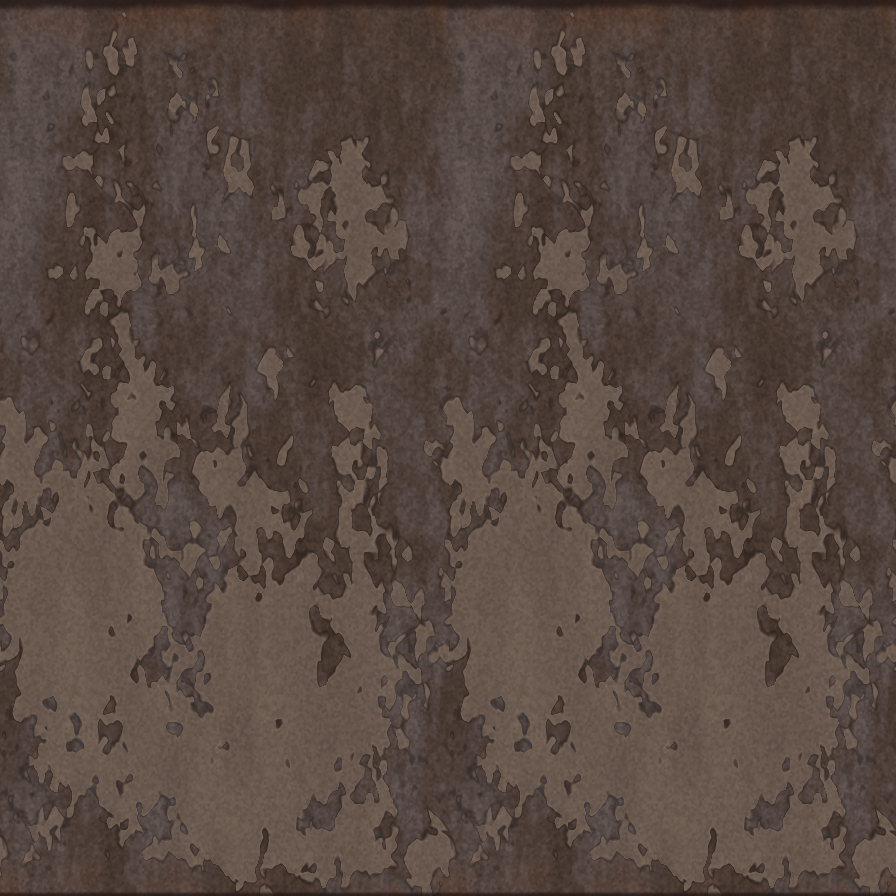
A WebGL 1 fragment shader for this texture:

```glsl
precision highp float;
// Weathered dark metal sheet with ragged flakes of tan paint, thicker toward the bottom.
uniform vec2 u_resolution;

#define PAINT vec3(0.412, 0.347, 0.306)
#define SLATE vec3(0.325, 0.280, 0.270)
#define UMBER vec3(0.302, 0.238, 0.205)
#define RUST vec3(0.350, 0.215, 0.140)
#define SOOT vec3(0.130, 0.085, 0.075)
#define TILE_WIDTH 0.5
#define FLAKE_FREQ vec2(8.0, 5.0)
#define FLAKE_GAIN 0.95
#define COVER_LOW 0.060
#define COVER_HIGH -0.180
#define EDGE_SOFT 0.012
#define GRAIN 0.105

const float TAU = 6.2831853;

vec3 hash3(vec2 p) {
  vec3 q = fract(p.xyx * vec3(0.1031, 0.1030, 0.0973));
  q += dot(q, q.yzx + 33.33);
  return fract((q.xxy + q.yzz) * q.zyx);
}

// Cellular noise, repeating per tile: each cell's value blended by nearness.
float cells(vec2 uv, vec2 freq, float seed) {
  vec2 p = uv * freq;
  vec2 base = floor(p);
  float total = 0.0;
  float weights = 0.0;
  for (int j = -1; j <= 1; j++) {
    for (int i = -1; i <= 1; i++) {
      vec2 id = base + vec2(float(i), float(j));
      vec2 wrapped = vec2(mod(id.x, freq.x * TILE_WIDTH), id.y);
      vec3 h = hash3(wrapped + seed);
      vec2 d = id + h.xy - p;
      float w = exp(-6.0 * dot(d, d));
      total += w * h.z;
      weights += w;
    }
  }
  return total / weights;
}

// Gentle sine warp that keeps the horizontal repeat.
vec2 warp(vec2 uv) {
  float x = uv.x * TAU / TILE_WIDTH;
  float y = uv.y * TAU;
  return uv + 0.0020 * vec2(sin(13.0 * y + 3.0 * x), sin(11.0 * x + 5.0 * y))
            + 0.0006 * vec2(sin(41.0 * y - 7.0 * x), sin(29.0 * x + 17.0 * y));
}

// Signed paint field: positive where paint remains.
float paintField(vec2 uv) {
  vec2 p = warp(uv);
  vec2 freq = FLAKE_FREQ;
  float gain = 0.22;
  float field = -0.5;
  for (int i = 0; i < 5; i++) {
    field += gain * cells(p, freq, 17.0 * float(i) + 5.0);
    freq *= 2.0;
    gain *= FLAKE_GAIN;
  }
  float cover = mix(COVER_LOW, COVER_HIGH, smoothstep(0.15, 1.05, uv.y));
  float x = uv.x * TAU / TILE_WIDTH;
  float column = 0.018 * sin(x + 3.6 + 2.5 * uv.y) + 0.022 * sin(2.0 * x + 1.0 - 4.0 * uv.y);
  float bareFoot = 0.22 * (1.0 - smoothstep(0.0, 0.05, uv.y));
  return field + cover + column - bareFoot;
}

vec3 metalColor(vec2 uv) {
  float cloud = cells(uv, vec2(12.0, 5.0), 91.0);
  float mottle = cells(warp(uv), vec2(36.0, 22.0), 53.0);
  float streak = cells(uv, vec2(120.0, 16.0), 37.0);
  float speck = cells(uv, vec2(200.0, 150.0), 23.0);
  float tint = 0.4 * cloud + 0.25 * mottle + 0.2 * streak + 0.15 * speck;
  vec3 color = mix(UMBER, SLATE, smoothstep(0.3, 0.7, tint));
  color *= 0.79 + 0.13 * cloud + 0.10 * mottle + 0.10 * streak + 0.10 * speck;

  // Rust gathers along the bottom and top.
  float rim = 1.0 - smoothstep(0.0, 0.07, min(uv.y, 1.0 - uv.y));
  return mix(color, RUST, 0.5 * rim * smoothstep(0.3, 0.9, mottle));
}

void main() {
  vec2 uv = gl_FragCoord.xy / u_resolution;
  float field = paintField(uv);
  float paint = smoothstep(-EDGE_SOFT, EDGE_SOFT, field);
  float grain = cells(uv, vec2(360.0, 320.0), 7.0) - 0.5;
  float wear = cells(uv, vec2(40.0, 10.0), 71.0);

  // Thin shadow on the metal beside each flake, faint light on its lip.
  float shadow = smoothstep(-0.045, -0.01, field);
  float lip = smoothstep(0.0, 0.015, field) * (1.0 - smoothstep(0.015, 0.045, field));
  vec3 metal = metalColor(uv) * (1.0 - 0.24 * shadow);
  vec3 coat = PAINT * (0.95 + 0.09 * wear + 0.06 * lip);
  vec3 color = mix(metal, coat, paint);
  color *= 1.0 + 2.0 * GRAIN * grain * mix(1.0, 0.75, paint);

  // Sooty borders.
  float border = smoothstep(0.986, 0.997, uv.y + 0.006 * (wear - 0.5));
  border = max(border, 1.0 - smoothstep(0.001, 0.006, uv.y));
  color = mix(color, SOOT, 0.75 * border);
  gl_FragColor = vec4(color, 1.0);
}
```
